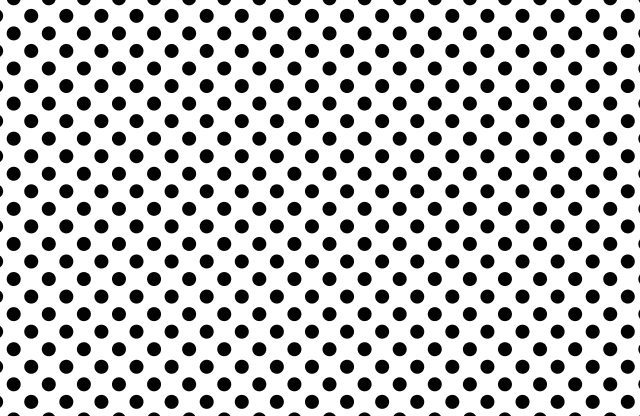
Write a Shadertoy shader that draws this pattern.

```glsl
// Staggered polka dots: even black discs on a plain white ground.
// A square lattice is folded into one cell, and a second lattice shifted by
// half a cell fills the gaps; each disc is a smoothed distance function.

const vec3 GROUND_WHITE = vec3(1.0);
const vec3 DOT_BLACK = vec3(0.008);

// Lengths in canvas widths, except the radius, which is in cells.
const float CELL_SIZE = 0.05483;
const vec2 LATTICE_ORIGIN = vec2(0.0488, 0.0221);
const float DOT_RADIUS = 0.199;

// Signed distance to the nearest disc of a unit square lattice.
float discLattice(vec2 p, float radius) {
    vec2 local = fract(p + 0.5) - 0.5;
    return length(local) - radius;
}

// Union of two lattices offset by half a cell both ways.
float staggeredDiscs(vec2 p, float radius) {
    return min(discLattice(p, radius), discLattice(p + 0.5, radius));
}

// Coverage of a shape, blended over one pixel at its edge.
float coverage(float dist, float pixelSize) {
    return clamp(0.5 - dist / pixelSize, 0.0, 1.0);
}

void mainImage(out vec4 fragColor, in vec2 fragCoord) {
    // Canvas widths to lattice cells
    vec2 canvas = fragCoord / iResolution.x;
    vec2 cells = (canvas - LATTICE_ORIGIN) / CELL_SIZE;
    float pixelSize = 1.0 / (iResolution.x * CELL_SIZE);

    // Discs over the ground
    float dots = coverage(staggeredDiscs(cells, DOT_RADIUS), pixelSize);
    fragColor = vec4(mix(GROUND_WHITE, DOT_BLACK, dots), 1.0);
}
```
